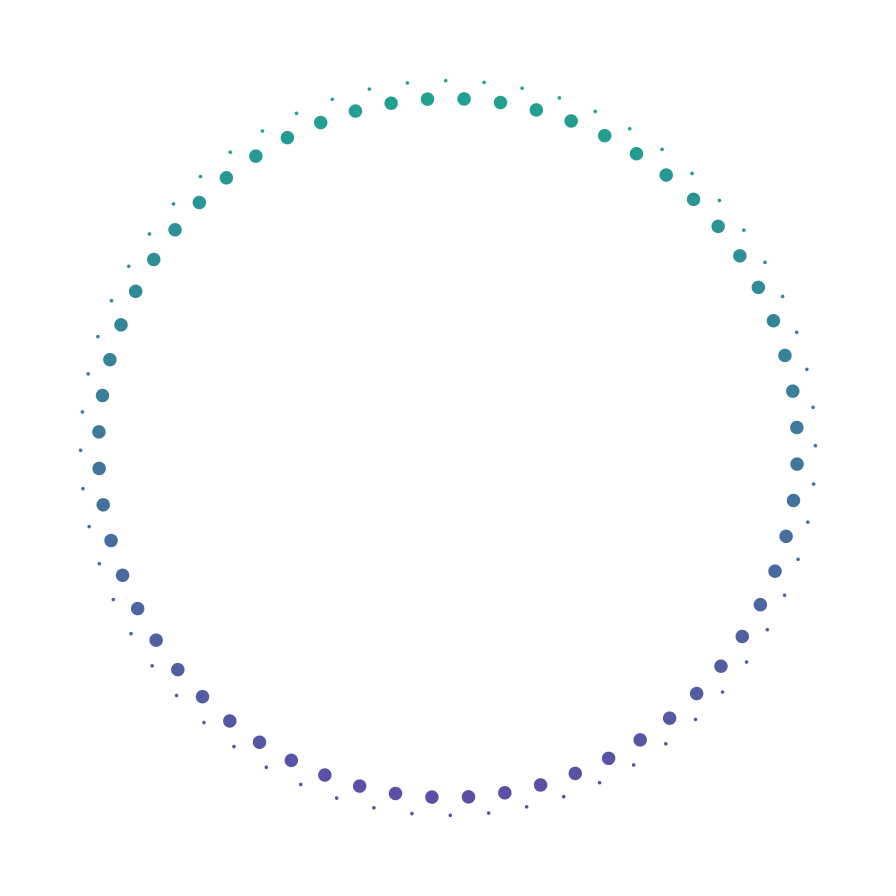
Write a WebGL 1 fragment shader that draws this background.

```glsl
precision highp float;

uniform vec2 u_resolution;

const float TAU = 6.283185;
const float DOT_COUNT = 60.0;
const float ROTATION = 0.0063;

// Ring and dot sizes, in canvas units
const float INNER_RING = 0.39;
const float OUTER_RING = 0.41;
const float LARGE_DOT = 0.0075;
const float SMALL_DOT = 0.002;

const vec3 BACKGROUND = vec3(1.0);
const vec3 TEAL = vec3(0.13, 0.63, 0.57);
const vec3 PURPLE = vec3(0.36, 0.31, 0.65);

// Signed distance to the nearest dot of an evenly spaced ring
float dotRing(vec2 p, float ringRadius, float dotRadius, float phase) {
  float spacing = TAU / DOT_COUNT;
  float angle = atan(p.y, p.x) - phase;
  float local = mod(angle + 0.5 * spacing, spacing) - 0.5 * spacing;
  vec2 folded = length(p) * vec2(cos(local), sin(local));
  return length(folded - vec2(ringRadius, 0.0)) - dotRadius;
}

void main() {
  float scale = min(u_resolution.x, u_resolution.y);
  vec2 p = (gl_FragCoord.xy - 0.5 * u_resolution) / scale;
  float pixel = 1.0 / scale;

  // The large dots sit halfway between the small ones
  float halfStep = 0.5 * TAU / DOT_COUNT;
  float large = dotRing(p, INNER_RING, LARGE_DOT, ROTATION + halfStep);
  float small = dotRing(p, OUTER_RING, SMALL_DOT, ROTATION);
  float coverage = clamp(0.5 - min(large, small) / pixel, 0.0, 1.0);

  // Vertical colour blend across the rings
  float height = clamp(0.5 + 0.5 * p.y / INNER_RING, 0.0, 1.0);
  vec3 dotColor = mix(PURPLE, TEAL, height);

  gl_FragColor = vec4(mix(BACKGROUND, dotColor, coverage), 1.0);
}
```
